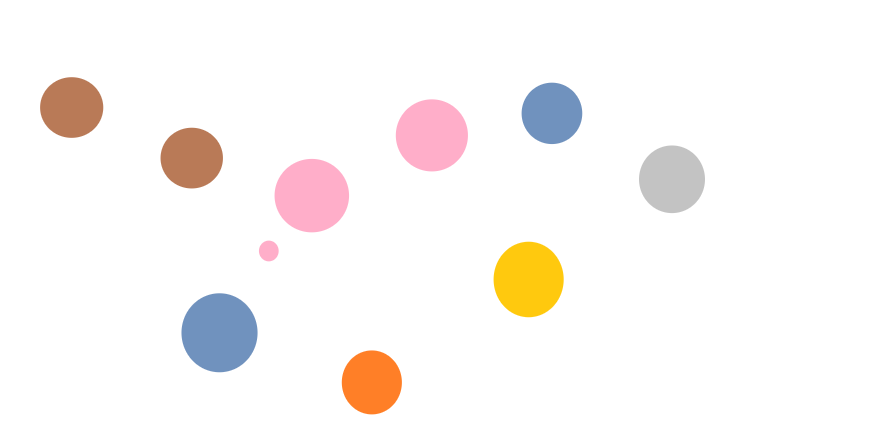
Give the GLSL for this background, as a WebGL 1 fragment shader.

```glsl
precision highp float;

uniform vec2 u_resolution;

// Upper dots run in pairs of one hue, lower dots differ
vec3 dotColor(float id) {
    if (id < 2.0) return vec3(0.725, 0.478, 0.341);
    if (id < 4.0 || id == 7.0) return vec3(1.0, 0.682, 0.788);
    if (id == 4.0 || id == 6.0) return vec3(0.439, 0.573, 0.745);
    if (id == 5.0) return vec3(0.765);
    if (id == 8.0) return vec3(1.0, 0.498, 0.153);
    return vec3(1.0, 0.788, 0.055);
}

// Six dots on a wavy upper row, four on a widening lower zigzag
vec2 dotCenter(float id) {
    if (id < 6.0) return vec2(0.16 + 0.268 * id, 0.66 + 0.1 * cos(1.7 * id));
    float k = id - 6.0;
    return vec2(0.49 + 0.05 * k + 0.06 * k * k, 0.3 - 0.16 * cos(2.35 * k + 1.3));
}

vec2 dotRadii(float id) {
    float radius = id == 7.0 ? 0.022 : 0.076 + 0.009 * sin(1.7 * id + 3.8);
    return radius * vec2(1.0, 0.96 + 0.013 * id);
}

// Approximate signed distance to an upright ellipse
float ellipseDistance(vec2 p, vec2 radii) {
    return (length(p / radii) - 1.0) * min(radii.x, radii.y);
}

void main() {
    vec2 p = gl_FragCoord.xy / u_resolution.y;
    vec3 color = vec3(1.0);

    for (int i = 0; i < 10; i++) {
        float id = float(i);
        float dist = ellipseDistance(p - dotCenter(id), dotRadii(id));
        float coverage = clamp(0.5 - dist * u_resolution.y, 0.0, 1.0);
        color = mix(color, dotColor(id), coverage);
    }

    gl_FragColor = vec4(color, 1.0);
}
```
